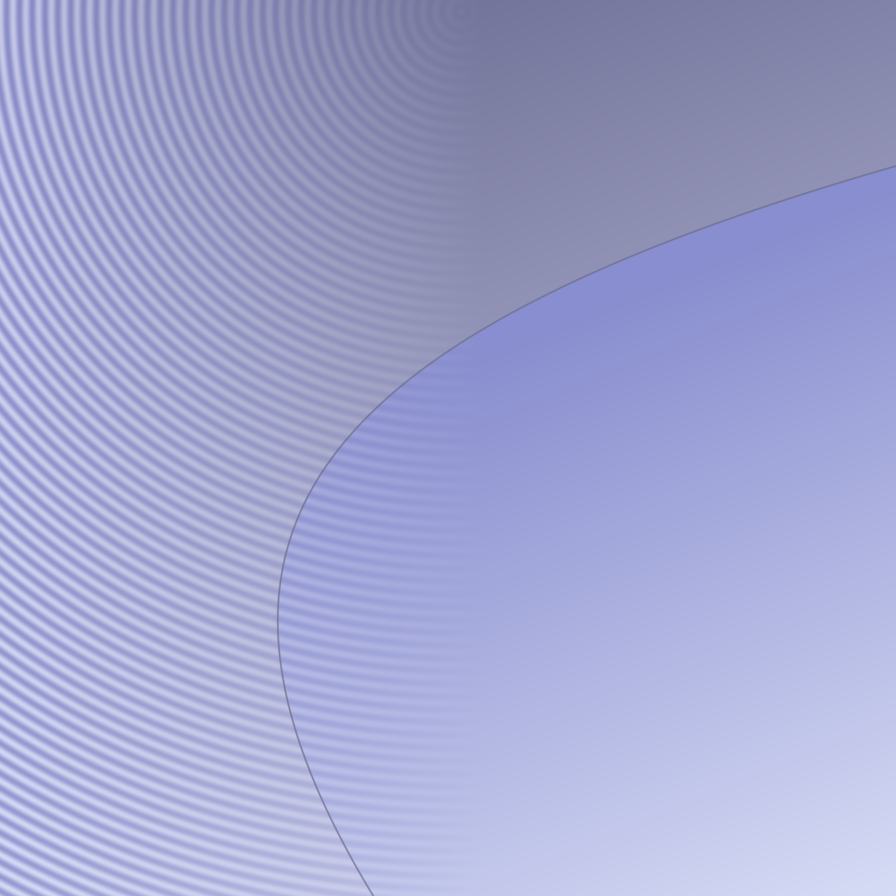
Give the GLSL for this background, as a WebGL 1 fragment shader.

```glsl
precision highp float;
// A pale blue sheet with a hyperbolic edge lies over a grey gradient.
// Concentric rings cross both, fading out from the left towards the middle.
// The edge is a conic section whose value is divided by its gradient.

uniform vec2 u_resolution;

const float TAU = 6.2831853;

const vec3 GREY_TOP = vec3(0.45, 0.455, 0.60);
const vec3 GREY_BOTTOM = vec3(0.77, 0.78, 0.90);
const vec3 SHEET_DEEP = vec3(0.535, 0.555, 0.81);
const vec3 SHEET_PALE = vec3(0.84, 0.86, 0.96);
const vec3 OUTLINE = vec3(0.42, 0.43, 0.55);

// Approximate signed distance to a hyperbola with its leftmost point
// at vertex; negative on the sheet.
float sheetDistance(vec2 p, vec2 vertex) {
  vec2 d = p - vertex;
  float conic = d.y * d.y + 0.68 * d.x * d.y - 0.075 * d.x * d.x - 0.667 * d.x;
  vec2 slope = vec2(0.68 * d.y - 0.15 * d.x - 0.667, 2.0 * d.y + 0.68 * d.x);
  return conic / max(length(slope), 0.001);
}

// Grey ground, lighter downwards and to the far right.
vec3 groundColor(vec2 p) {
  vec3 grey = mix(GREY_TOP, GREY_BOTTOM, 1.0 - p.y);
  return grey + 0.12 * max(p.x - 0.52, 0.0);
}

// Sheet gradient, running towards the lower right corner.
vec3 sheetColor(vec2 p) {
  float along = dot(p, vec2(0.38, -0.92));
  return mix(SHEET_DEEP, SHEET_PALE, clamp((along + 0.349) / 0.729, 0.0, 1.0));
}

// Smooth wave from 0 to 1 around a centre.
float ringWave(vec2 p, vec2 center, float spacing) {
  return 0.5 + 0.5 * cos(TAU * length(p - center) / spacing);
}

// Ring tint, from dark troughs to light crests.
vec3 ringColor(float wave, float down) {
  vec3 trough = mix(vec3(0.54, 0.55, 0.78), vec3(0.58, 0.60, 0.82), down);
  vec3 crest = mix(vec3(0.77, 0.78, 0.91), vec3(0.83, 0.85, 0.96), down);
  return mix(trough, crest, wave);
}

void main() {
  vec2 p = gl_FragCoord.xy / u_resolution;
  float pixel = 1.0 / min(u_resolution.x, u_resolution.y);

  // Ground and sheet
  float dist = sheetDistance(p, vec2(0.31, 0.307));
  float ground = smoothstep(-pixel, pixel, dist);
  vec3 color = mix(sheetColor(p), groundColor(p), ground);

  // Rings
  float wave = ringWave(p, vec2(0.515, 0.987), 0.0143);
  float fade = clamp(1.0 - p.x / 0.54, 0.0, 1.0);
  color = mix(color, ringColor(wave, 1.0 - p.y), fade);

  // Thin dark outline
  float line = 1.0 - smoothstep(0.0, 0.0008 + pixel, abs(dist));
  color = mix(color, OUTLINE, 0.75 * line);

  gl_FragColor = vec4(color, 1.0);
}
```
